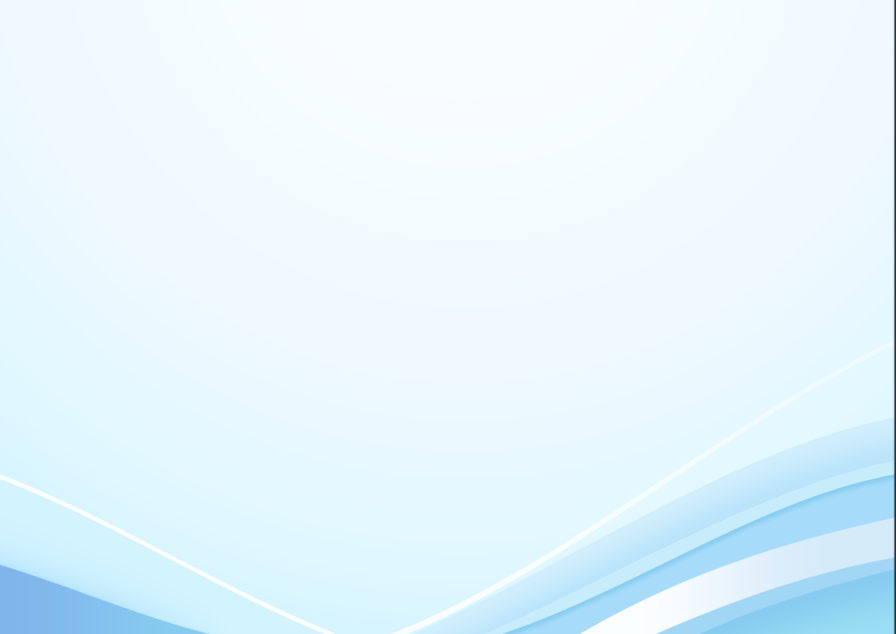
Give the GLSL for this background, as a WebGL 2 fragment shader.

```glsl
#version 300 es
precision highp float;
// Pale blue radial glow with layered ribbons sweeping along the bottom corners.

uniform vec2 u_resolution;
out vec4 outColor;

// Background glow
const vec2 GLOW_CENTER = vec2(0.52, 1.154);
const vec3 GLOW_CORE = vec3(0.972, 0.995, 1.0);
const vec3 GLOW_MID = vec3(0.945, 0.978, 0.998);
const vec3 GLOW_OUTER = vec3(0.89, 0.972, 1.0);
const vec3 GLOW_RIM = vec3(0.835, 0.958, 1.0);

// Ribbon colours
const vec3 WHITE = vec3(0.985, 0.995, 1.0);
const vec3 MIST = vec3(0.82, 0.935, 0.99);
const vec3 SKY = vec3(0.72, 0.89, 0.98);
const vec3 ICE = vec3(0.78, 0.93, 0.99);
const vec3 AZURE = vec3(0.65, 0.86, 0.975);
const vec3 DEEP = vec3(0.53, 0.80, 0.94);
const vec3 AQUA = vec3(0.60, 0.87, 0.95);
const vec3 PERIWINKLE = vec3(0.50, 0.71, 0.925);
const vec3 SILVER = vec3(0.84, 0.92, 0.98);
const vec3 BORDER = vec3(0.12, 0.16, 0.18);

const float LINE_WIDTH = 0.0075;
const float BORDER_WIDTH = 0.0018;

// Cubic through four evenly spaced heights; it falls away outside [x0, x1].
float curve(float x, float x0, float x1, vec4 h) {
    float raw = 3.0 * (x - x0) / (x1 - x0);
    float s = clamp(raw, 0.0, 3.0);
    float a = s - 1.0, b = s - 2.0, c = s - 3.0;
    vec4 weight = vec4(-a * b * c / 6.0, s * b * c / 2.0, -s * a * c / 2.0, s * a * b / 6.0);
    return dot(weight, h) - 0.1 * abs(raw - s);
}

// Smooth coverage of the area where d is positive.
float cover(float d) {
    float px = 1.0 / u_resolution.y;
    return smoothstep(-px, px, d);
}

// Stripe lying between depth 0 and width below a curve.
float stripe(float depth, float width) {
    return cover(depth) * cover(width - depth);
}

vec3 background(vec2 uv) {
    vec2 d = uv - GLOW_CENTER;
    d.x *= u_resolution.x / u_resolution.y;
    float r = length(d);
    vec3 col = mix(GLOW_CORE, GLOW_MID, smoothstep(0.25, 0.68, r));
    col = mix(col, GLOW_OUTER, smoothstep(0.66, 1.03, r));
    return mix(col, GLOW_RIM, smoothstep(0.98, 1.22, r));
}

vec3 leftWave(vec3 col, vec2 uv) {
    // Tinted area under a thin white line
    float depth = curve(uv.x, 0.0, 0.372, vec4(0.252, 0.173, 0.083, 0.002)) - uv.y;
    col = mix(col, vec3(0.82, 0.953, 1.0), 0.7 * cover(depth));
    col = mix(col, WHITE, stripe(depth, LINE_WIDTH));

    // Corner wedge with a soft halo above it
    depth = curve(uv.x, 0.0, 0.234, vec4(0.109, 0.072, 0.033, 0.0)) - uv.y;
    float halo = exp(-max(-depth, 0.0) / 0.022) * (1.0 - smoothstep(0.1, 0.3, uv.x));
    col = mix(col, AZURE, 0.6 * halo);
    vec3 wedge = mix(PERIWINKLE, DEEP, smoothstep(0.0, 0.22, uv.x));
    return mix(col, wedge, cover(depth));
}

vec3 rightWaves(vec3 col, vec2 uv) {
    float x = uv.x, y = uv.y;

    // Thin white line fading toward the right
    float depth = curve(x, 0.436, 1.0, vec4(0.0, 0.138, 0.311, 0.465)) - y;
    float fade = mix(0.95, 0.45, smoothstep(0.5, 1.0, x));
    col = mix(col, WHITE, fade * stripe(depth, mix(0.013, 0.008, x)));

    // Broad translucent ribbon
    depth = curve(x, 0.462, 1.0, vec4(0.0, 0.129, 0.257, 0.342)) - y;
    vec3 broad = mix(MIST, SKY, smoothstep(0.0, 0.075, depth));
    col = mix(col, broad, cover(depth));

    // Narrow icy ribbon
    depth = curve(x, 0.54, 1.0, vec4(0.0, 0.103, 0.204, 0.274)) - y;
    col = mix(col, ICE, cover(depth));

    // Blue ribbon, darkest along its upper edge
    depth = curve(x, 0.56, 1.0, vec4(0.0, 0.088, 0.186, 0.252)) - y;
    vec3 blue = mix(DEEP, AZURE, smoothstep(0.0, 0.014, depth));
    col = mix(col, blue, cover(depth));

    // White ribbon dimming toward the right
    depth = curve(x, 0.647, 1.0, vec4(0.0, 0.083, 0.142, 0.184)) - y;
    col = mix(col, mix(WHITE, SILVER, smoothstep(0.7, 0.93, x)), cover(depth));

    // Lower blue ribbons
    depth = curve(x, 0.732, 1.0, vec4(0.0, 0.051, 0.092, 0.121)) - y;
    col = mix(col, AZURE - 0.02, cover(depth));
    depth = curve(x, 0.781, 1.0, vec4(0.0, 0.042, 0.075, 0.103)) - y;
    return mix(col, mix(DEEP, AQUA, smoothstep(0.0, 0.09, depth)), cover(depth));
}

void main() {
    vec2 uv = gl_FragCoord.xy / u_resolution;
    vec3 col = background(uv);
    col = leftWave(col, uv);
    col = rightWaves(col, uv);

    // Thin dark border on the right
    col = mix(col, BORDER, cover(uv.x - 1.0 + BORDER_WIDTH));
    outColor = vec4(col, 1.0);
}
```
